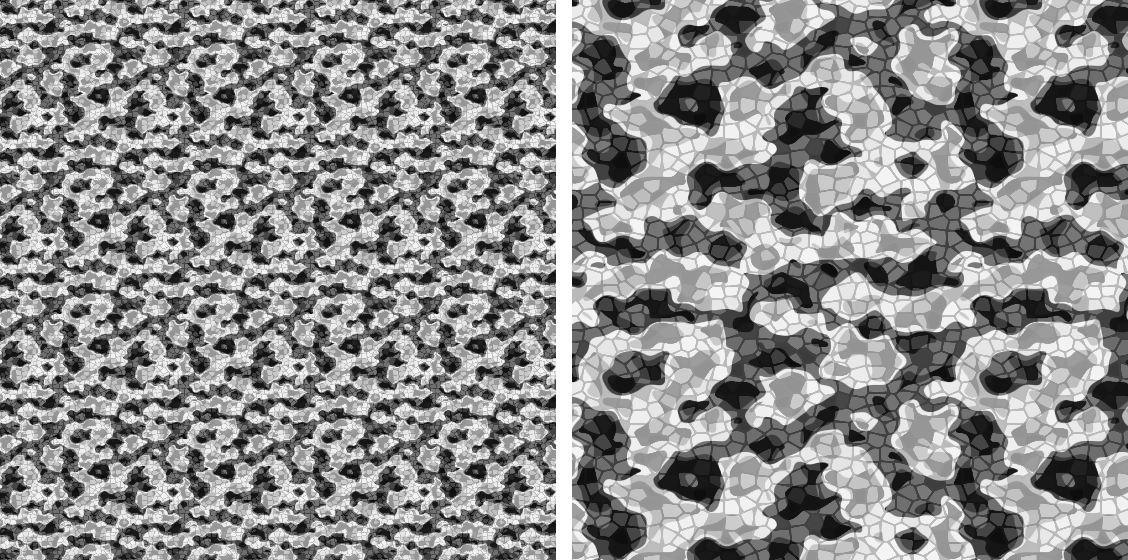
Left, the full canvas; right, a detail of the centre.
Reproduce this pattern procedurally as a WebGL 2 fragment shader.

```glsl
#version 300 es
precision highp float;
// Seamless grey camouflage: layered sines with whole-number frequencies make
// a coarse and a fine tileable field, cut into four tones (core, shade, rim,
// body). A tileable cellular layer then mottles every tone with small scales.

uniform vec2 u_resolution;
out vec4 fragColor;

const vec2 REPEATS = vec2(4.425, 4.475);    // tiles across and down
const vec2 TILE_OFFSET = vec2(0.16, 0.60);
const float TAU = 6.2831853;
const int WAVES = 30;
const vec2 BLOB_FREQ = vec2(3.3, 5.6);      // blobs per tile, wider than tall
const vec2 SPOT_FREQ = vec2(7.5, 10.5);     // smaller spots per tile
const float SPOT_IN_SHAPE = 0.32;           // spots that break the outlines
const float SPOT_IN_TONE = 0.85;            // spots that break the inner tones
const float RAGGED = 0.006;                 // wobble of the outlines
const float CORE_LEVEL = -0.92;             // cuts, in standard deviations
const float DARK_LEVEL = -0.12;
const float BODY_LEVEL = 0.72;
const vec2 SCALES = vec2(24.0, 28.0);       // cells per tile
const float JITTER = 0.8;
const float GAP = 0.13;                     // line between the cells
const float GRAIN = 0.06;                   // tone spread between cells

// Each tone: grey of the gaps, grey of the scales, share of dark scales
const vec3 CORE = vec3(0.08, 0.26, 0.50);
const vec3 SHADE = vec3(0.25, 0.45, 0.14);
const vec3 BODY = vec3(0.59, 0.77, 0.45);
const vec3 RIM = vec3(0.73, 0.93, 0.08);

float hash(float n) {
    return fract(sin(n * 12.9898 + 4.137) * 43758.547);
}

vec2 hash2(vec2 p) {
    float n = dot(p, vec2(1.0, 57.0));
    return vec2(hash(n), hash(n + 31.7));
}

// Sum of tileable plane waves, scaled to unit variance.
float waveField(vec2 p, float seed, vec2 freq) {
    float sum = 0.0;
    for (int i = 0; i < WAVES; i++) {
        float n = float(i) + seed;
        float angle = 0.5 * TAU * (float(i) + 0.5) / float(WAVES);
        float radius = mix(0.5, 1.4, hash(n + 0.37));
        vec2 v = freq * radius * vec2(cos(angle), sin(angle));
        // Rounding x away from zero avoids level stripes
        vec2 k = vec2(sign(v.x) * ceil(abs(v.x)), floor(v.y + 0.5));
        sum += cos(TAU * (dot(k, p) + hash(n * 1.7)));
    }
    return sum / sqrt(0.5 * float(WAVES));
}

// Weighted sum of two fields that keeps unit variance.
float blend(float a, float b, float weight) {
    return (a + weight * b) / sqrt(1.0 + weight * weight);
}

// Fine tileable displacement that roughens the blob outlines.
vec2 wobble(vec2 p) {
    vec2 q = TAU * p;
    return RAGGED * vec2(
        sin(dot(q, vec2(5.0, 11.0)) + 1.3) + sin(dot(q, vec2(-9.0, 7.0))),
        sin(dot(q, vec2(10.0, 4.0)) + 2.1) + sin(dot(q, vec2(8.0, -9.0)) + 0.6));
}

// Tileable cells: x is the distance to the border, y a random cell value.
vec2 scaleCells(vec2 p) {
    vec2 g = p * SCALES;
    vec2 base = floor(g);
    float nearest = 9.0;
    float second = 9.0;
    float value = 0.0;
    for (int y = -1; y <= 1; y++) {
        for (int x = -1; x <= 1; x++) {
            vec2 cell = base + vec2(x, y);
            vec2 rnd = hash2(mod(cell, SCALES));
            float d = length(cell + 0.5 + JITTER * (rnd - 0.5) - g);
            if (d < nearest) {
                second = nearest;
                nearest = d;
                value = fract(rnd.x * 7.0 + rnd.y * 13.0);
            } else {
                second = min(second, d);
            }
        }
    }
    return vec2(second - nearest, value);
}

// Smooth threshold, about one pixel wide.
float above(float f, float level) {
    float w = max(fwidth(f), 0.0001) * 0.6;
    return smoothstep(level - w, level + w, f);
}

void main() {
    vec2 p = gl_FragCoord.xy / u_resolution * REPEATS + TILE_OFFSET;

    // Camouflage tones
    vec2 q = p + wobble(p);
    float blobs = waveField(q, 11.0, BLOB_FREQ);
    float spots = waveField(q, 71.0, SPOT_FREQ);
    float shape = blend(blobs, spots, SPOT_IN_SHAPE);
    float level = blend(blobs, spots, SPOT_IN_TONE);
    vec3 dark = mix(CORE, SHADE, above(level, CORE_LEVEL));
    vec3 light = mix(RIM, BODY, above(level, BODY_LEVEL));
    vec3 tone = mix(dark, light, above(shape, DARK_LEVEL));

    // Scale texture
    vec2 cell = scaleCells(p);
    float pixel = 0.5 * SCALES.y * REPEATS.y / u_resolution.y;
    float inside = smoothstep(GAP - pixel, GAP + pixel, cell.x);
    float pale = smoothstep(-0.03, 0.03, cell.y - tone.z);
    float grey = mix(tone.x, tone.y, inside * pale);
    grey += GRAIN * inside * (fract(cell.y * 17.0) - 0.5);

    fragColor = vec4(vec3(clamp(grey, 0.0, 1.0)), 1.0);
}
```
